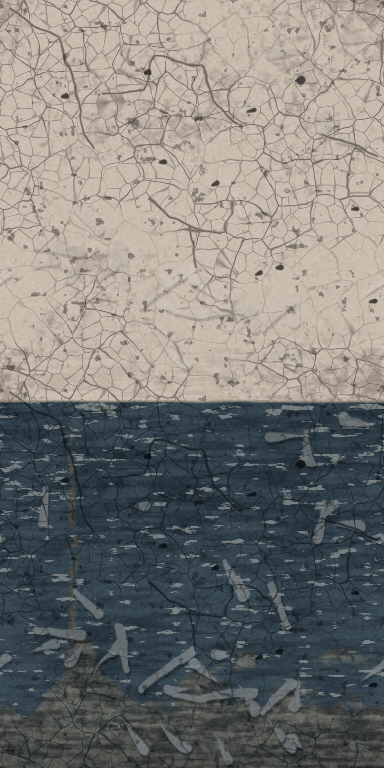
Reproduce this texture procedurally as a Shadertoy shader.

```glsl
// Weathered plaster wall: pale upper coat, navy lower coat and a worn, grimy foot.
// Tiling noise and cell borders make stains and cracks; tapered capsules make
// torn flakes, and the same damage repeats in both square halves of the wall.

float hash(vec2 p) {
    vec3 q = fract(p.xyx * 0.1031);
    q += dot(q, q.yzx + 33.33);
    return fract((q.x + q.y) * q.z);
}

// Value noise on a lattice of n cells that wraps over the unit square
float noise(vec2 p, vec2 n) {
    p *= n;
    vec2 i = floor(p), f = fract(p);
    f *= f * (3.0 - 2.0 * f);
    vec2 a = mod(i, n), b = mod(i + 1.0, n);
    return mix(mix(hash(a), hash(vec2(b.x, a.y)), f.x),
               mix(hash(vec2(a.x, b.y)), hash(b), f.x), f.y);
}

float fbm(vec2 p, vec2 n) {
    float sum = 0.0, amp = 0.53;
    for (int i = 0; i < 4; i++) {
        sum += amp * noise(p, n);
        n *= 2.0;
        amp *= 0.5;
    }
    return sum;
}

// Gap between the nearest two cell centres: zero along cell borders
float cellBorder(vec2 p, float n) {
    vec2 cell = floor(p * n), f = fract(p * n);
    float near = 9.0, next = 9.0;
    for (int k = 0; k < 9; k++) {
        vec2 g = vec2(k % 3, k / 3) - 1.0;
        vec2 id = mod(cell + g, n);
        float d = length(g + vec2(hash(id), hash(id + 71.0)) - f);
        next = min(next, max(near, d));
        near = min(near, d);
    }
    return (next - near) / n;
}

// Wrapped capsule from a to b whose radius runs from ra to rb
float taper(vec2 p, vec2 a, vec2 b, float ra, float rb) {
    vec2 d = p - 0.5 * (a + b), v = 0.5 * (b - a);
    d -= round(d);
    float h = clamp(dot(d, v) / dot(v, v), -1.0, 1.0);
    return length(d - v * h) - mix(ra, rb, 0.5 + 0.5 * h);
}

float flakes(vec2 p) {
    const vec4 torn[12] = vec4[](
        vec4(.79, .88, .81, .80), vec4(.12, .73, .11, .64), vec4(.85, .70, .83, .60),
        vec4(.88, .64, .94, .63), vec4(.59, .54, .63, .45), vec4(.70, .48, .75, .37),
        vec4(.20, .46, .26, .40), vec4(.09, .36, .21, .35), vec4(.31, .36, .33, .25),
        vec4(.37, .20, .51, .31), vec4(.46, .19, .66, .19), vec4(.69, .14, .75, .22));
    float d = 1.0;
    for (int i = 0; i < 12; i++) {
        float r = hash(vec2(i, 5));
        d = min(d, taper(p, torn[i].xy, torn[i].zw, 0.004 + 0.009 * r, 0.016 - 0.009 * r));
    }
    // Small scattered shards, denser low in each half
    vec2 cell = floor(p * 9.0);
    for (int k = 0; k < 9; k++) {
        vec2 g = cell + vec2(k % 3, k / 3) - 1.0, id = mod(g, 9.0);
        vec2 c = (g + vec2(hash(id + 13.0), hash(id + 29.0))) / 9.0;
        vec2 v = 0.09 * (vec2(hash(id + 41.0), hash(id + 57.0)) - 0.5);
        if (hash(id + 83.0) < (id.y < 3.0 ? 0.55 : 0.2))
            d = min(d, taper(p, c - v, c + v, -0.002, 0.014));
    }
    return d;
}

float mainCracks(vec2 p) {
    const vec4 split[12] = vec4[](
        vec4(.16, .91, .20, .78), vec4(.20, .78, .24, .61), vec4(.27, .76, .37, .77),
        vec4(.37, .77, .41, .84), vec4(.41, .84, .53, .84), vec4(.53, .84, .56, .75),
        vec4(.56, .75, .62, .68), vec4(.50, .41, .52, .31), vec4(.50, .41, .58, .39),
        vec4(.84, .66, .98, .60), vec4(.02, .98, .16, .91), vec4(.39, .48, .50, .41));
    float d = 1.0;
    for (int i = 0; i < 12; i++) d = min(d, taper(p, split[i].xy, split[i].zw, 0.0, 0.0));
    return d;
}

float chips(vec2 p) {
    const vec2 hole[10] = vec2[](
        vec2(.78, .79), vec2(.385, .81), vec2(.17, .75), vec2(.65, .715), vec2(.415, .575),
        vec2(.565, .525), vec2(.925, .46), vec2(.67, .29), vec2(.73, .30), vec2(.975, .21));
    float d = 1.0;
    for (int i = 0; i < 10; i++)
        d = min(d, taper(p, hole[i] - vec2(.005, 0), hole[i] + vec2(.005, .002), 0.004, i == 0 ? 0.013 : 0.007));
    return d;
}

void mainImage(out vec4 fragColor, in vec2 fragCoord) {
    vec2 p = fragCoord / iResolution.xy * vec2(1, 2), t = fract(p);
    float px = 2.0 / iResolution.y;
    vec2 warp = vec2(fbm(t, vec2(9)), fbm(t + 0.37, vec2(9))) - 0.5;
    float broad = fbm(t, vec2(4)), grain = fbm(t, vec2(60)), brushed = fbm(t, vec2(14, 90));
    float navy = smoothstep(px, -px, p.y - 0.953 - 0.006 * warp.y);

    // Two coats of paint
    vec3 cream = mix(vec3(.65, .60, .56), vec3(.79, .74, .685), smoothstep(.25, .52, broad * .5 + grain * .5));
    cream *= 1.0 - 0.07 * smoothstep(1.25, 0.96, p.y) * smoothstep(.4, .7, brushed);
    vec3 blue = mix(vec3(.14, .19, .23), vec3(.23, .295, .335), smoothstep(.25, .75, broad * .4 + brushed * .6));
    float rust = smoothstep(.016, .002, abs(p.x - .19 + .02 * warp.x)) * smoothstep(.2, .35, p.y) * smoothstep(.95, .8, p.y);
    blue = mix(blue, vec3(.39, .34, .27), .65 * rust * smoothstep(.3, .65, grain));
    float scuff = smoothstep(.66, .74, fbm(t + .21, vec2(24, 80)) + .09 * smoothstep(.85, .95, p.y));
    blue = mix(blue, vec3(.58, .60, .59), .7 * scuff);

    // Worn foot with sideways grime
    float wornTop = .21 + .3 * warp.y + .08 * smoothstep(.08, 0., abs(p.x - .23)) - .05 * smoothstep(.1, 0., abs(p.x - .43));
    float worn = smoothstep(.025, -.025, p.y - wornTop + .12 * (grain - .5));
    vec3 grime = mix(vec3(.20, .21, .20), vec3(.44, .44, .41), smoothstep(.25, .75, brushed * .6 + grain * .4));
    blue = mix(blue, grime * mix(.8, 1., smoothstep(0., .15, p.y)), .9 * worn);
    vec3 color = mix(cream, blue, navy);

    // Torn flakes with a soft shadow beneath
    vec2 jag = t + 0.035 * warp;
    float flake = smoothstep(px, -px, flakes(jag));
    float shade = smoothstep(.004, -.004, flakes(jag + vec2(-.003, .009)));
    color *= 1.0 - shade * (1.0 - flake) * mix(.16, .25, navy);
    vec3 flakeColor = mix(vec3(.74, .705, .67), vec3(.44, .465, .475), navy) * (.85 + .3 * broad);
    color = mix(color, flakeColor, flake * mix(.65, .8, navy));

    // Cracks: long splits, broad network and hairlines
    float patchy = smoothstep(.35, .65, fbm(t + .61, vec2(6)));
    float crack = .8 * smoothstep(.0025 + px, 0., mainCracks(t + .045 * warp));
    crack = max(crack, (.2 + .5 * patchy) * smoothstep(.0025 + px, 0., cellBorder(t + .06 * warp, 10.)));
    crack = max(crack, .45 * patchy * smoothstep(.0015 + px, 0., cellBorder(t + .04 * warp + .13, 23.)));
    color = mix(color, mix(vec3(.33, .30, .28), vec3(.07, .10, .12), navy), crack);

    // Chips, pits and the lip between coats
    float chip = smoothstep(px, -px, chips(t + .025 * warp));
    color = mix(color, mix(vec3(.22, .21, .20), vec3(.05, .07, .08), navy), .9 * chip);
    color *= 1.0 - .35 * smoothstep(.68, .8, fbm(t + .83, vec2(48)));
    color = mix(color, vec3(.48, .46, .43), .6 * smoothstep(.003 + px, 0., abs(p.y - .954 - .006 * warp.y)));
    color += .05 * (noise(t, vec2(240)) - .5);
    fragColor = vec4(color, 1.0);
}
```
